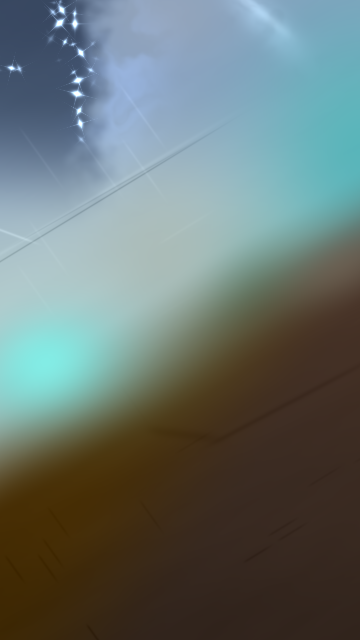
A WebGL 1 fragment shader for this background:

```glsl
precision highp float;
uniform vec2 u_resolution;

vec2 hash2(vec2 p) {
    return fract(sin(vec2(dot(p, vec2(127.1, 311.7)), dot(p, vec2(269.5, 183.3)))) * 43758.5);
}

float gradientNoise(vec2 p) {
    vec2 i = floor(p), f = fract(p);
    vec2 u = f * f * f * (f * (f * 6.0 - 15.0) + 10.0);
    vec2 e = vec2(1.0, 0.0);
    float a = dot(hash2(i) * 2.0 - 1.0, f);
    float b = dot(hash2(i + e.xy) * 2.0 - 1.0, f - e.xy);
    float c = dot(hash2(i + e.yx) * 2.0 - 1.0, f - e.yx);
    float d = dot(hash2(i + 1.0) * 2.0 - 1.0, f - 1.0);
    return mix(mix(a, b, u.x), mix(c, d, u.x), u.y);
}

float fbm(vec2 p) {
    float sum = 0.0, amp = 0.6;
    for (int i = 0; i < 4; i++) {
        sum += amp * gradientNoise(p);
        p = mat2(1.6, 1.2, -1.2, 1.6) * p + 3.7;
        amp *= 0.45;
    }
    return sum;
}

vec2 rotate(vec2 p, float a) {
    return vec2(cos(a) * p.x + sin(a) * p.y, cos(a) * p.y - sin(a) * p.x);
}

float glow(vec2 p, vec2 center, vec2 radius, float tilt) {
    vec2 q = rotate(p - center, tilt) / radius;
    return exp(-dot(q, q));
}

float stroke(vec2 p, vec2 a, vec2 b, float width) {
    vec2 ab = b - a;
    float t = clamp(dot(p - a, ab) / dot(ab, ab), 0.0, 1.0);
    float d = length(p - a - ab * t) / width;
    return exp(-d * d) * smoothstep(0.0, 0.2, t) * smoothstep(1.0, 0.6, t);
}

// Stretched splashes with bright cores, jittered on a grid and kept to clusters
float sparkles(vec2 p) {
    float sum = 0.0;
    vec2 cell = floor(p / 0.022);
    for (int j = -1; j <= 1; j++) {
        for (int i = -1; i <= 1; i++) {
            vec2 id = cell + vec2(float(i), float(j));
            vec2 rnd = hash2(id);
            vec2 center = (id + 0.15 + 0.7 * rnd) * 0.022;
            vec2 q = rotate(p - center, rnd.x * 6.28);
            float size = mix(0.004, 0.009, rnd.y * rnd.y);
            float cluster = glow(center, vec2(0.112, 0.94), vec2(0.033, 0.075), 0.3)
                + 0.7 * glow(center, vec2(0.125, 0.83), vec2(0.012, 0.07), 0.0)
                + 0.8 * glow(center, vec2(0.015, 0.895), vec2(0.025, 0.012), 0.0);
            float rays = exp(-abs(q.x * q.y) / (size * size * 0.12) - length(q) / size * 0.6);
            q.x *= 0.55;
            float core = exp(-dot(q, q) / (size * size * 0.25));
            sum += (0.6 * rays + core) * smoothstep(0.25, 0.75, cluster) * (0.25 + 0.75 * rnd.y);
        }
    }
    return sum;
}

void main() {
    vec2 p = gl_FragCoord.xy / u_resolution.y;
    p.x += 0.5 * (0.5625 - u_resolution.x / u_resolution.y);

    // Pale haze rising into slate blue, with teal on the right
    vec3 color = mix(vec3(0.70, 0.79, 0.80), vec3(0.54, 0.63, 0.75),
        smoothstep(0.52, 0.84, p.y - 0.2 * p.x));
    color = mix(color, vec3(0.35, 0.71, 0.73), glow(p, vec2(0.57, 0.76), vec2(0.17, 0.22), 0.0));
    color = mix(color, vec3(0.33, 0.56, 0.50), 0.75 * glow(p, vec2(0.39, 0.53), vec2(0.12, 0.09), 0.5));
    color = mix(color, vec3(0.67, 0.73, 0.71), 0.8 * glow(p, vec2(0.25, 0.60), vec2(0.11, 0.13), 0.0));
    color = mix(color, vec3(0.60, 0.65, 0.72), 0.6 * glow(p, vec2(0.26, 0.98), vec2(0.10, 0.07), 0.0));

    // Dark corner with a ragged edge and feathery wisps
    float cloud = fbm(p * 13.0);
    float ragged = p.x + 0.05 * cloud + 0.03 * gradientNoise(p * 38.0);
    float corner = smoothstep(0.19, 0.10, ragged) * smoothstep(0.64, 0.86, p.y + 0.08 * p.x);
    vec3 night = mix(vec3(0.27, 0.34, 0.44), vec3(0.22, 0.28, 0.38), smoothstep(0.8, 1.0, p.y));
    color = mix(color, night, corner);
    float ridge = 1.0 - abs(fbm(p * 9.0 + 0.8 * cloud)) * 3.5;
    float wisps = smoothstep(0.0, 1.0, ridge);
    color += vec3(0.05, 0.07, 0.12) * wisps * glow(p, vec2(0.19, 0.86), vec2(0.06, 0.12), -0.2);
    color += vec3(0.10, 0.12, 0.13) * wisps * glow(p, vec2(0.41, 0.97), vec2(0.07, 0.025), -0.75);
    color += 0.08 * stroke(p, vec2(0.36, 1.02), vec2(0.47, 0.93), 0.008);

    // Ochre to umber ground below a soft diagonal horizon
    vec3 ground = mix(vec3(0.28, 0.18, 0.015), vec3(0.225, 0.165, 0.13),
        smoothstep(-0.17, 0.12, p.x - 0.14 - 0.58 * p.y));
    ground += vec3(0.05, 0.03, 0.02) * smoothstep(0.2, 0.55, p.y);
    ground *= mix(0.86, 1.0, smoothstep(0.0, 0.22, p.y));
    ground = mix(ground, vec3(0.33, 0.30, 0.17), 0.7 * glow(p, vec2(0.25, 0.41), vec2(0.17, 0.07), 0.5));
    float horizon = p.y - 0.29 - 0.59 * p.x;
    color = mix(color, ground, smoothstep(0.12, -0.10, horizon));
    color = mix(color, vec3(0.45, 0.38, 0.32), 0.6 * glow(p, vec2(0.54, 0.585), vec2(0.09, 0.045), 0.5));
    color = mix(color, vec3(0.42, 0.80, 0.77), 0.6 * glow(p, vec2(0.08, 0.415), vec2(0.14, 0.08), 0.3));
    color = mix(color, vec3(0.51, 0.95, 0.92), 0.85 * glow(p, vec2(0.07, 0.435), vec2(0.08, 0.06), 0.3));

    // Long creases and faint scattered scratches
    color -= 0.10 * stroke(p, vec2(-0.10, 0.53), vec2(0.40, 0.835), 0.0014);
    color -= 0.05 * stroke(p, vec2(0.0, 0.605), vec2(0.36, 0.81), 0.0014);
    color += 0.03 * stroke(p, vec2(-0.08, 0.555), vec2(0.42, 0.855), 0.003);
    color += 0.08 * stroke(p, vec2(-0.03, 0.652), vec2(0.07, 0.615), 0.002);
    color -= 0.025 * stroke(p, vec2(0.30, 0.29), vec2(0.64, 0.47), 0.004);
    color -= 0.02 * stroke(p, vec2(0.22, 0.33), vec2(0.37, 0.31), 0.008);
    for (int i = 0; i < 24; i++) {
        vec2 rnd = hash2(vec2(float(i), 4.3));
        vec2 start = rnd * vec2(0.56, 0.9);
        float angle = rnd.x > 0.4 ? 0.55 : -0.95;
        vec2 span = vec2(cos(angle), sin(angle)) * (0.05 + 0.1 * rnd.y);
        color += (rnd.y - 0.5) * 0.07 * stroke(p, start, start + span, 0.002);
    }

    color += vec3(0.75, 0.88, 1.0) * sparkles(p);
    color += 0.015 * fbm(rotate(p, 0.55) * vec2(5.0, 22.0));
    gl_FragColor = vec4(clamp(color, 0.0, 1.0), 1.0);
}
```
